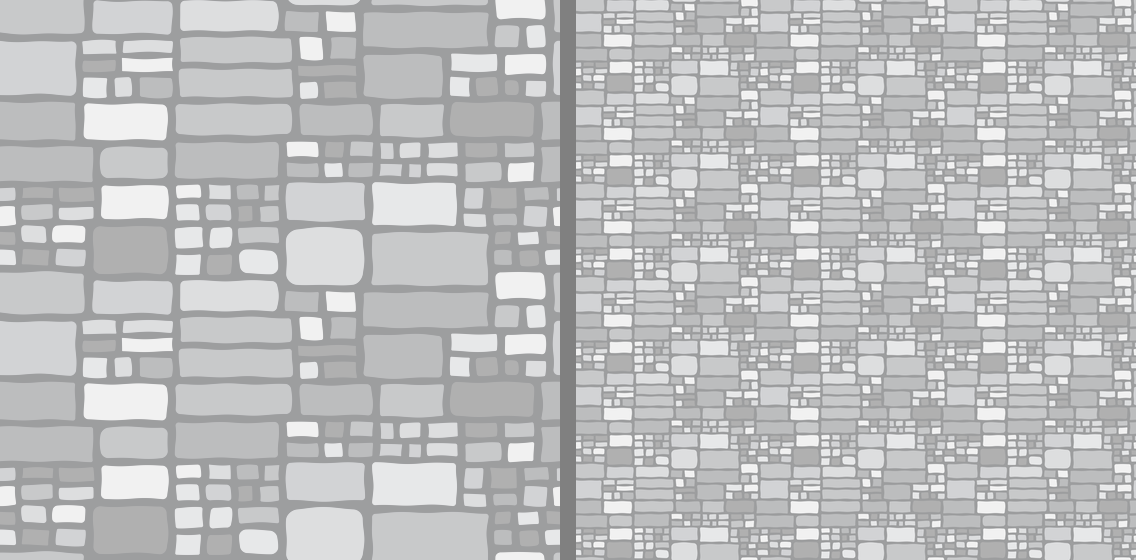
Left: one tile. Right: repeated 3 by 3.
Reproduce this texture procedurally as a three.js fragment shader.

```glsl
varying vec2 vUv;

#define REPEATS_DOWN 2.0
#define GRID vec2(6.0, 6.0)
#define JITTER 0.27
#define SPLIT_CHANCE 0.42
#define RESPLIT_CHANCE 0.7
#define MIN_SPLIT vec2(0.08, 0.056)
#define MORTAR_HALF 0.0056
#define WAVE 0.0011
#define BOW 0.11
#define SOFTNESS 0.0011
#define SHADES 7.0
#define MORTAR_COLOR vec3(0.615, 0.618, 0.625)

vec2 hash2(vec2 p) {
  vec3 a = fract(p.xyx * vec3(0.1031, 0.1030, 0.0973));
  a += dot(a, a.yzx + 33.33);
  return fract((a.xx + a.yz) * a.zy);
}

// Jittered lattice vertex; its random offset wraps with the grid
vec2 vertex(vec2 v, vec2 cellSize) {
  vec2 offset = 2.0 * hash2(mod(v, GRID) + 17.0) - 1.0;
  return (v + JITTER * offset) * cellSize;
}

// Interlocking rectangles: joints alternate between running across and up
void cellBounds(vec2 id, vec2 cellSize, out vec2 lo, out vec2 hi) {
  vec2 a = vertex(id, cellSize);
  vec2 b = vertex(id + vec2(1.0, 0.0), cellSize);
  vec2 c = vertex(id + vec2(0.0, 1.0), cellSize);
  vec2 d = vertex(id + 1.0, cellSize);
  bool even = mod(id.x + id.y, 2.0) < 0.5;
  lo = even ? vec2(c.x, a.y) : vec2(a.x, b.y);
  hi = even ? vec2(b.x, d.y) : vec2(d.x, c.y);
}

// Cut some blocks into clusters of smaller stones
void splitBlock(vec2 p, inout vec2 lo, inout vec2 hi, inout vec2 seed) {
  float chance = SPLIT_CHANCE;
  for (int i = 0; i < 3; i++) {
    vec2 size = hi - lo;
    vec2 rnd = hash2(seed * 91.0 + 5.0);
    bool tall = size.y > 0.85 * size.x;
    bool wide = size.x > 1.9 * size.y;
    float extent = wide ? size.x / MIN_SPLIT.x : size.y / MIN_SPLIT.y;
    if (extent < 1.0 || (rnd.x > chance && !tall)) break;

    vec2 cut = lo + size * mix(0.4, 0.6, rnd.y);
    bool upper = wide ? p.x > cut.x : p.y > cut.y;
    if (wide) {
      if (upper) lo.x = cut.x; else hi.x = cut.x;
    } else {
      if (upper) lo.y = cut.y; else hi.y = cut.y;
    }
    seed = hash2(seed * 173.0 + (upper ? 41.0 : 7.0));
    chance = RESPLIT_CHANCE;
  }
}

// Rounded block with bowed or pinched, gently wavy sides
float stoneDistance(vec2 p, vec2 lo, vec2 hi, vec2 seed) {
  vec2 rnd = hash2(seed * 211.0 + 3.0);
  vec2 kind = hash2(seed * 157.0 + 29.0);
  vec2 halfSize = 0.5 * (hi - lo) - MORTAR_HALF * mix(vec2(0.85, 0.75), vec2(1.25, 1.05), rnd);
  vec2 local = p - 0.5 * (lo + hi);
  local += WAVE * sin(local.yx * vec2(95.0, 65.0) + 6.2832 * rnd);

  float shortSide = min(halfSize.x, halfSize.y);
  vec2 along = clamp(local / halfSize, -1.0, 1.0).yx;
  vec2 curve = along * along;
  halfSize -= BOW * shortSide * mix(0.6 * (1.0 - curve), curve, kind);

  float radius = shortSide * mix(0.12, 0.5, kind.x * rnd.y);
  vec2 q = abs(local) - halfSize + radius;
  return length(max(q, 0.0)) + min(max(q.x, q.y), 0.0) - radius;
}

// Stepped greys, faintly cool in the middle of the range
vec3 stoneColor(vec2 seed) {
  float shade = floor(hash2(seed * 127.0 + 11.0).y * SHADES) / (SHADES - 1.0);
  float level = mix(0.69, 0.945, pow(shade, 0.92));
  return vec3(level) + vec3(0.0, 0.004, 0.012) * 4.0 * shade * (1.0 - shade);
}

void main() {
  vec2 p = vUv;
  vec2 cellSize = vec2(1.0, 1.0 / REPEATS_DOWN) / GRID;
  vec2 home = floor(p / cellSize);
  vec2 lo = vec2(0.0), hi = cellSize, seed = vec2(0.0);

  // Find the block that holds this point
  for (int y = -1; y <= 1; y++) {
    for (int x = -1; x <= 1; x++) {
      vec2 id = home + vec2(float(x), float(y));
      vec2 a, b;
      cellBounds(id, cellSize, a, b);
      if (all(greaterThanEqual(p, a)) && all(lessThan(p, b))) {
        lo = a;
        hi = b;
        seed = hash2(mod(id, GRID) + 53.0);
      }
    }
  }

  splitBlock(p, lo, hi, seed);
  float d = stoneDistance(p, lo, hi, seed);
  float cover = 1.0 - smoothstep(-SOFTNESS, SOFTNESS, d);
  gl_FragColor = vec4(mix(MORTAR_COLOR, stoneColor(seed), cover), 1.0);
}
```
